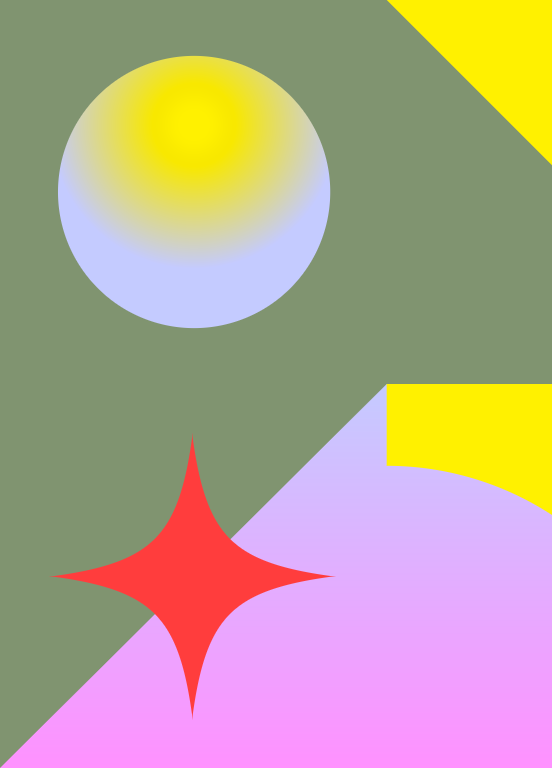
This background is drawn by a WebGL 2 fragment shader. Its source:

```glsl
#version 300 es
precision highp float;
// Flat geometric poster: shaded ball, four-pointed star, gradient slope and yellow corner pieces.

#define COLUMN 1.007       // x where the right-hand column starts
#define BALL_RADIUS 0.3545
#define GLOW_CORE 0.109    // radius of the solid yellow core
#define GLOW_REACH 0.374   // radius where the glow has faded out
#define STAR_TIP 0.367     // distance from star centre to a tip
#define STAR_CURVE 0.056   // smaller values pinch the arms more
#define ARC_RADIUS 0.787

uniform vec2 u_resolution;
out vec4 fragColor;

const vec3 SAGE = vec3(0.502, 0.580, 0.440);
const vec3 YELLOW = vec3(1.0, 0.945, 0.0);
const vec3 DEEP_YELLOW = vec3(0.972, 0.910, 0.0);
const vec3 LAVENDER = vec3(0.770, 0.795, 1.0);
const vec3 PINK = vec3(1.0, 0.570, 1.0);
const vec3 RED = vec3(1.0, 0.240, 0.240);

// Coverage of a shape from its signed distance, softened over one pixel
float cover(float dist) {
    float pixel = 2.0 / u_resolution.y;
    return clamp(0.5 - dist / pixel, 0.0, 1.0);
}

// Four-pointed star whose sides are hyperbolas mirrored in both axes
float starDistance(vec2 p) {
    vec2 q = abs(p) + STAR_CURVE;
    float level = STAR_CURVE * (STAR_CURVE + STAR_TIP);
    return (q.x * q.y - level) / length(q);
}

// Ball colour: yellow core that darkens slightly, then fades to lavender
vec3 ballColor(float r) {
    vec3 core = mix(YELLOW, DEEP_YELLOW, smoothstep(0.03, GLOW_CORE, r));
    float fade = clamp((r - GLOW_CORE) / (GLOW_REACH - GLOW_CORE), 0.0, 1.0);
    return mix(core, LAVENDER, fade);
}

void main() {
    // One unit is half the canvas height
    vec2 p = gl_FragCoord.xy * 2.0 / u_resolution.y;
    vec3 color = SAGE;

    // Upper right corner triangle
    float corner = (COLUMN + 2.0 - p.x - p.y) * inversesqrt(2.0);
    color = mix(color, YELLOW, cover(corner));

    // Ball with an off-centre glow
    vec2 ballCenter = vec2(0.5055, 1.5);
    float ball = length(p - ballCenter) - BALL_RADIUS;
    float glowRadius = length(p - ballCenter - vec2(0.0, 0.1745));
    color = mix(color, ballColor(glowRadius), cover(ball));

    // Gradient slope filling the lower half
    float slope = max(p.y - 1.0, (p.y - p.x / COLUMN) * inversesqrt(2.0));
    vec3 slopeColor = mix(PINK, LAVENDER, clamp(p.y, 0.0, 1.0));
    color = mix(color, slopeColor, cover(slope));

    // Yellow block cut away by a large arc
    float arc = ARC_RADIUS - length(p - vec2(COLUMN, 0.0));
    float block = max(max(p.y - 1.0, COLUMN - p.x), arc);
    color = mix(color, YELLOW, cover(block));

    // Star
    color = mix(color, RED, cover(starDistance(p - vec2(0.501, 0.499))));

    fragColor = vec4(color, 1.0);
}
```
